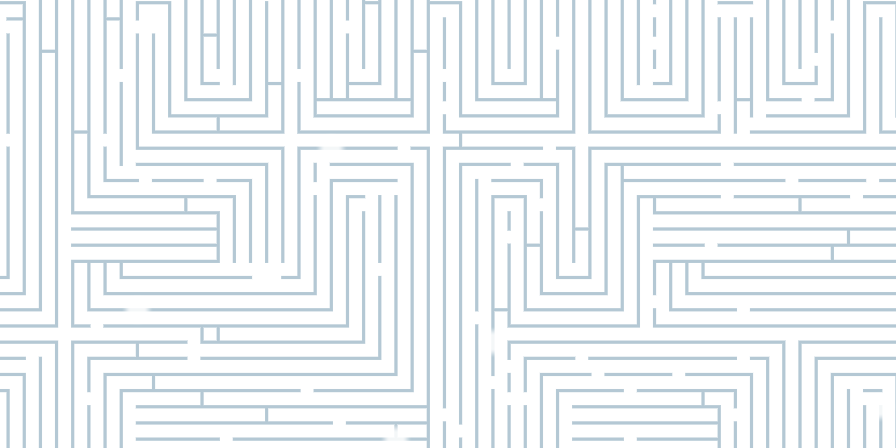
Reproduce this pattern procedurally as a Shadertoy shader.

```glsl
// Labyrinth of thin blue-grey walls bending in nested hairpins on white.
#define ROWS 27.72        // wall spacings down the canvas
#define WALL_WIDTH 0.20   // in wall spacings
#define BLOCK 9.0         // diamond block size, odd to avoid crossings
#define STRETCH 3.0       // extra length of upright hairpins
#define STAGGER 4.0       // sideways step of each row of blocks
#define FLIP 0.23         // share of blocks turned the other way
#define GAP 0.045         // share of missing wall pieces
#define BRIDGE 0.022      // share of added cross walls
#define WEAR 0.012        // share of worn spots
#define WALL_COLOR vec3(0.705, 0.785, 0.83)

float hash(vec2 p) {
    vec3 q = fract(p.xyx * vec3(0.1031, 0.1030, 0.0973));
    q += dot(q, q.yzx + 33.33);
    return fract((q.x + q.y) * q.z);
}

// Diamond blocks of level or upright walls meet in right-angled corners.
bool isLevel(vec2 p) {
    float period = BLOCK + STRETCH;
    float row = floor(p.y / period);
    p.x += STAGGER * row;
    p.y -= STRETCH * row + clamp(p.y - row * period, 0.0, STRETCH);
    vec2 block = floor(vec2(p.x + p.y, p.x - p.y) / BLOCK);
    bool level = mod(block.x + block.y, 2.0) > 0.5;
    return hash(block + 71.0) < FLIP ? !level : level;
}

bool hasWall(vec2 middle, bool level) {
    float chance = hash(middle * 2.0 + 19.0);
    if (chance < GAP) return false;
    return chance > 1.0 - BRIDGE || isLevel(middle) == level;
}

// Square-capped distance to the walls leaving the nearest grid point.
float wallDistance(vec2 p) {
    vec2 node = floor(p + 0.5);
    vec2 local = p - node;
    float d = 1.0;
    for (int i = 0; i < 4; i++) {
        bool level = i < 2;
        float side = (i % 2 == 0) ? 1.0 : -1.0;
        vec2 along = level ? vec2(side, 0.0) : vec2(0.0, side);
        if (hasWall(node + 0.5 * along, level)) {
            float across = abs(level ? local.y : local.x);
            d = min(d, max(across, -dot(local, along)));
        }
    }
    return d;
}

// Sparse soft spots where the walls have faded.
float wornSpots(vec2 p) {
    vec2 spot = floor(p / 2.0);
    float r = length(p / 2.0 - spot - 0.5);
    return step(hash(spot + 137.0), WEAR) * (1.0 - smoothstep(0.2, 0.5, r));
}

void mainImage(out vec4 fragColor, in vec2 fragCoord) {
    float scale = ROWS / iResolution.y;
    vec2 p = fragCoord * scale + vec2(0.5, 0.45);
    float edge = wallDistance(p) - 0.5 * WALL_WIDTH;
    float ink = 1.0 - smoothstep(-0.6 * scale, 0.6 * scale, edge);
    ink *= 1.0 - 0.85 * wornSpots(p);
    fragColor = vec4(mix(vec3(1.0), WALL_COLOR, ink), 1.0);
}
```
